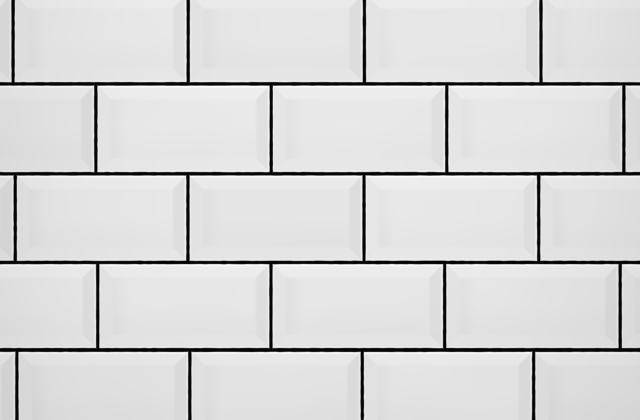
This texture is drawn by a WebGL 1 fragment shader. Its source:

```glsl
precision highp float;

uniform vec2 u_resolution;

const vec3 GROUT = vec3(0.02);
const vec3 GLAZE = vec3(0.908, 0.908, 0.910);
const float ROW_HEIGHT = 0.2105;
const float BEVEL = 0.032;

float hash(vec2 p) {
  vec3 q = fract(vec3(p.xyx) * vec3(0.1031, 0.1030, 0.0973));
  q += dot(q, q.yzx + 33.33);
  return fract((q.x + q.y) * q.z);
}

float noise(vec2 p) {
  vec2 cell = floor(p);
  vec2 f = fract(p);
  f = f * f * (3.0 - 2.0 * f);
  float low = mix(hash(cell), hash(cell + vec2(1.0, 0.0)), f.x);
  float high = mix(hash(cell + vec2(0.0, 1.0)), hash(cell + vec2(1.0)), f.x);
  return mix(low, high, f.y);
}

// Rows grow slightly taller toward the top
float rowCoord(float y) {
  float d = y - 0.1667;
  return d * (4.83 - 0.15 * d) + 1.0;
}

// Hand-laid position of a vertical joint, in tile widths
float jointAt(float column, float row) {
  return column + 0.012 * hash(vec2(column + 11.0, row + 5.0));
}

// Half width of the horizontal joint below a row
float bedHalfWidth(float row) {
  return mix(0.0040, 0.0054, 1.0 - smoothstep(0.5, 1.5, row));
}

// Signed distances to the tile edges: left, right, bottom, top
vec4 edgeDistances(float x, float y, float row, float column, float pitch) {
  float left = (x - jointAt(column, row)) * pitch;
  float right = (jointAt(column + 1.0, row) - x) * pitch;
  float bottom = fract(y) * ROW_HEIGHT;
  float top = ROW_HEIGHT - bottom;
  return vec4(left - 0.0038, right - 0.0038,
              bottom - bedHalfWidth(row), top - bedHalfWidth(row + 1.0));
}

// Brightness offset of the four sloping sides, mitred at the corners
float bevelTone(vec4 edge) {
  float sideways = min(edge.x, edge.y);
  float upright = min(edge.z, edge.w);
  float sideTone = edge.x < edge.y ? -0.012 : -0.034;
  float endTone = edge.z < edge.w ? -0.004 : 0.016;
  return mix(sideTone, endTone, smoothstep(-0.003, 0.003, sideways - upright));
}

float tileTone(vec4 edge, vec2 id, vec2 pos) {
  float nearest = min(min(edge.x, edge.y), min(edge.z, edge.w));
  float face = smoothstep(BEVEL - 0.004, BEVEL + 0.004, nearest);

  // Soft reflection on the flat face, darker along its left side
  float shade = -0.020 * (1.0 - smoothstep(BEVEL, BEVEL + 0.045, edge.x));
  shade -= 0.010 * smoothstep(0.09, 0.16, edge.w);
  shade += 0.010 * (noise(pos * 6.0 + id * 3.0) - 0.5);
  float tone = mix(bevelTone(edge), shade, face);

  // Bright rounded rim, strongest on the right and top
  float rim = 1.0 - smoothstep(0.002, 0.007, min(edge.y, edge.w));
  float faintRim = 1.0 - smoothstep(0.001, 0.006, min(edge.x, edge.z));
  tone += max(0.065 * rim, 0.040 * faintRim);

  return tone + 0.014 * (hash(id + 31.0) - 0.5);
}

// Light falls off to the sides and the bottom
float roomLight(vec2 uv) {
  float sides = pow(abs(uv.x * 2.0 - 1.0), 3.0);
  return 1.0 - 0.045 * sides - 0.020 * (1.0 - smoothstep(0.0, 0.45, uv.y));
}

void main() {
  vec2 uv = gl_FragCoord.xy / u_resolution;
  vec2 pos = gl_FragCoord.xy / u_resolution.y;
  float pixel = 1.0 / u_resolution.y;

  // Running bond: odd rows shift by almost half a tile
  float y = rowCoord(pos.y);
  float row = floor(y);
  float pitch = 0.4115 + 0.0021 * row;
  float offset = 0.0355 - 0.002 * row + 0.198 * mod(row, 2.0);
  float x = (pos.x - offset) / pitch;
  float column = floor(x);
  column -= 1.0 - step(jointAt(column, row), x);

  vec4 edge = edgeDistances(x, y, row, column, pitch);
  float light = tileTone(edge, vec2(column, row), pos);
  vec3 tile = (GLAZE + light) * roomLight(uv);

  // Slightly uneven grout edge
  float nearest = min(min(edge.x, edge.y), min(edge.z, edge.w));
  nearest += 0.0008 * (noise(pos * 90.0) - 0.5);
  float soft = 0.7 * pixel + 0.0004;
  float cover = smoothstep(-soft, soft, nearest);
  gl_FragColor = vec4(mix(GROUT, tile, cover), 1.0);
}
```
